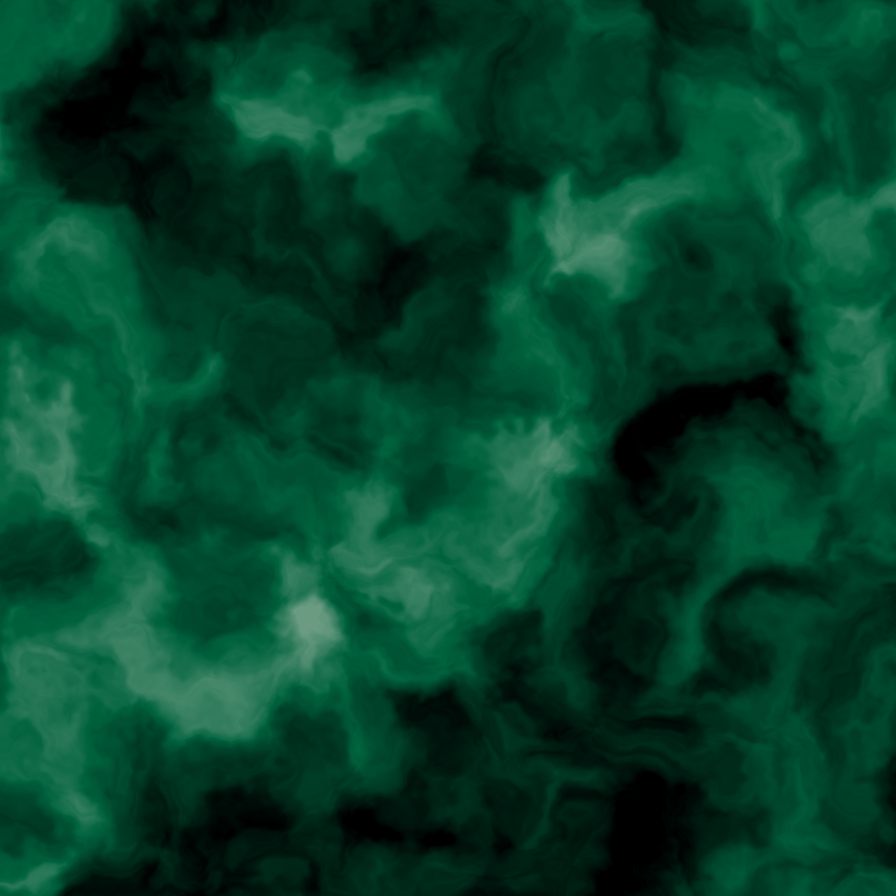
Write a Shadertoy shader that draws this texture.

```glsl
// Dark emerald smoke: soft clouds with black hollows and pale, folded wisps.
// Fractal value noise is bent by a second pair of noise fields (domain
// warping), then mapped through a black - emerald - pale jade ramp.

const vec3 BLACK_GREEN = vec3(0.0, 0.0, 0.0);
const vec3 EMERALD = vec3(0.0, 0.385, 0.24);
const vec3 PALE_JADE = vec3(0.42, 0.61, 0.51);

const float CLOUD_SCALE = 6.3;   // cloud cells across the canvas
const float WARP_STRENGTH = 1.7; // how far the folds are pulled
const float MEAN_TONE = 0.61;
const float CONTRAST = 2.6;

float hash(vec2 cell) {
    return fract(sin(dot(cell, vec2(127.1, 311.7))) * 43758.5453);
}

mat2 rotation(float angle) {
    float c = cos(angle), s = sin(angle);
    return mat2(c, s, -s, c);
}

// Smoothly interpolated lattice noise in 0..1
float valueNoise(vec2 p) {
    vec2 cell = floor(p);
    vec2 f = fract(p);
    vec2 w = f * f * f * (f * (f * 6.0 - 15.0) + 10.0);
    float low = mix(hash(cell), hash(cell + vec2(1.0, 0.0)), w.x);
    float high = mix(hash(cell + vec2(0.0, 1.0)), hash(cell + vec2(1.0, 1.0)), w.x);
    return mix(low, high, w.y);
}

// Octaves are turned against each other to hide the lattice
float fbm(vec2 p, int octaves, float gain) {
    mat2 turn = rotation(0.65);
    float sum = 0.0, weight = 1.0, total = 0.0;
    for (int i = 0; i < octaves; i++) {
        sum += weight * valueNoise(p);
        total += weight;
        weight *= gain;
        p = turn * p * 2.03 + vec2(17.3, 9.1);
    }
    return sum / total;
}

// Noise sampled at positions displaced by two other noise fields
float warpedClouds(vec2 p, float strength) {
    vec2 offset = vec2(fbm(p + vec2(3.7, 41.2), 5, 0.5),
                       fbm(p + vec2(28.3, 12.8), 5, 0.5)) - 0.5;
    return fbm(p + strength * offset, 6, 0.47);
}

// Tone 0 is black, 1 is full emerald, 1.6 is pale jade
vec3 smokeColor(float tone) {
    vec3 body = mix(BLACK_GREEN, EMERALD, clamp(tone, 0.0, 1.0));
    return mix(body, PALE_JADE, clamp((tone - 1.0) / 0.6, 0.0, 1.0));
}

void mainImage(out vec4 fragColor, in vec2 fragCoord) {
    vec2 uv = fragCoord / iResolution.y;
    vec2 p = rotation(0.4) * uv * CLOUD_SCALE + vec2(11.0, 5.0);
    float clouds = warpedClouds(p, WARP_STRENGTH);
    float tone = MEAN_TONE + CONTRAST * (clouds - 0.5);
    fragColor = vec4(smokeColor(tone), 1.0);
}
```
